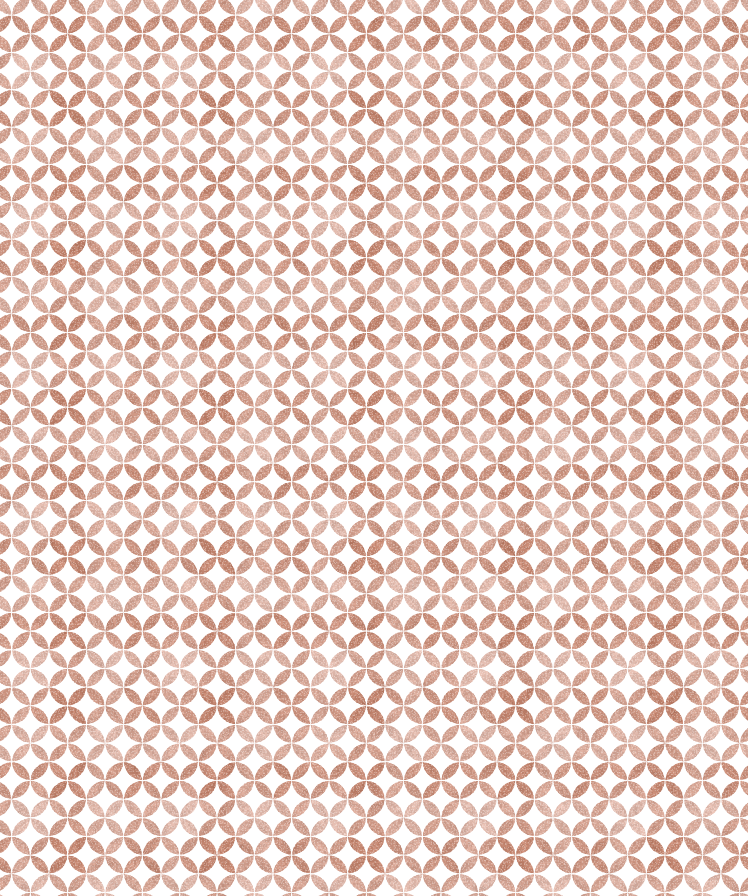
Give the GLSL for this pattern, as a Shadertoy shader.

```glsl
// Interlaced circles drawn as a lattice of pointed leaves in blush and copper.
// Each unit cell holds one leaf, the overlap of two discs, on alternating diagonals;
// waves over rows and columns set its tone, cellular noise gives a glittery grain.

const float ROWS = 48.0;                      // leaves down the canvas
const vec2 LATTICE_ORIGIN = vec2(3.625, 18.19);
const float DISC_RADIUS = 0.975;              // below 1 leaves a gap at the tips
const float GRAIN_DENSITY = 8.0;              // flecks per leaf cell side
const float TAU = 6.2831853;

const vec3 PAPER = vec3(1.0);
const vec3 COPPER = vec3(0.76, 0.52, 0.435);
const vec3 BLUSH = vec3(0.865, 0.715, 0.665);

float hash(vec2 p) {
    vec3 q = fract(vec3(p.xyx) * 0.1031);
    q += dot(q, q.yzx + 33.33);
    return fract((q.x + q.y) * q.z);
}

// Distance to the nearest scattered point
float cellular(vec2 p) {
    vec2 cell = floor(p);
    float nearest = 2.0;
    for (int y = -1; y <= 1; y++) {
        for (int x = -1; x <= 1; x++) {
            vec2 c = cell + vec2(x, y);
            vec2 point = c + vec2(hash(c), hash(c + 57.3));
            nearest = min(nearest, distance(p, point));
        }
    }
    return nearest;
}

// Overlap of two discs centred on opposite corners of the unit cell
float leafDistance(vec2 local, float radius) {
    float a = distance(local, vec2(1.0, 0.0));
    float b = distance(local, vec2(0.0, 1.0));
    return max(a, b) - radius;
}

// 0 is pale, 1 is dark: banded rows and columns plus a tiled random part
float leafTone(vec2 cell) {
    vec2 bands = cos(TAU * (cell + 0.5) / 4.0);
    float wide = cos(TAU * (cell.x + 0.5) / 8.0);
    float random = hash(mod(cell, 8.0) + 11.0) - 0.5;
    return clamp(0.5 + 0.3 * bands.y + 0.22 * bands.x + 0.08 * wide + 0.4 * random, 0.0, 1.0);
}

// Copper tint with pale flecks and darker grains
vec3 glitter(vec2 p, float tone) {
    float fleck = 1.0 - smoothstep(0.08, 0.42, cellular(p * GRAIN_DENSITY));
    float grain = hash(floor(p * GRAIN_DENSITY * 1.3) + 200.0) - 0.5;
    float wear = 0.03 * sin(p.x * 2.3 + sin(p.y * 1.7)) * sin(p.y * 2.9);
    vec3 tint = mix(BLUSH, COPPER, tone) + 0.09 * grain + wear;
    return mix(tint, PAPER, 0.32 * fleck);
}

void mainImage(out vec4 fragColor, in vec2 fragCoord) {
    float pixel = ROWS / iResolution.y;
    vec2 p = fragCoord * pixel - LATTICE_ORIGIN;
    vec2 cell = floor(p);
    vec2 local = p - cell;

    // Mirror odd cells so that leaf tips meet at shared corners
    if (mod(cell.x + cell.y, 2.0) > 0.5) local.x = 1.0 - local.x;

    // Leaf with a slightly ragged edge
    float ragged = 0.03 * (cellular(p * GRAIN_DENSITY + 31.0) - 0.45);
    float edge = leafDistance(local, DISC_RADIUS) + ragged;
    float cover = 1.0 - smoothstep(-0.6 * pixel, 0.6 * pixel, edge);

    fragColor = vec4(mix(PAPER, glitter(p, leafTone(cell)), cover), 1.0);
}
```
